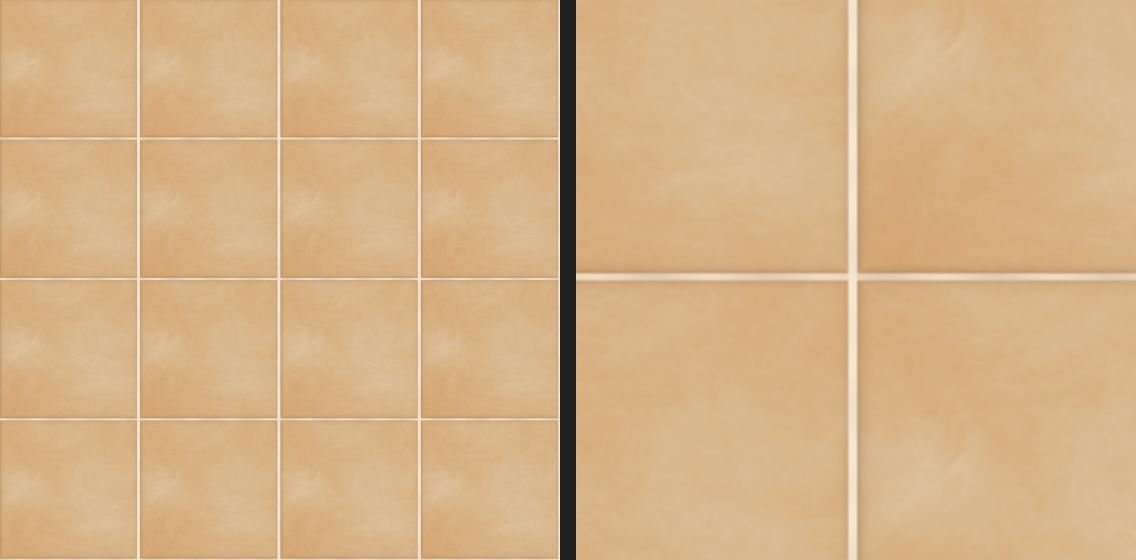
Left, the full canvas; right, a detail of the centre.
A three.js fragment shader for this texture:

```glsl
// Four by four square sandstone-coloured tiles with thin cream grout.
// Each tile repeats one glaze: soft patches, warped layered sines and
// cellular grain; the grout and its shadows come from line distances.

#define PITCH 0.2507
#define LINE_OFFSET 0.0033
#define GROUT_HALF vec2(0.0027, 0.0021)
#define EDGE_SOFT 0.0013
#define SHADOW_REACH 0.0026
#define CLOUD_AMOUNT 0.17
#define GRAIN_AMOUNT 0.20
#define TILE_VARIATION 0.07
#define DEEP_CLAY vec3(0.83, 0.64, 0.425)
#define PALE_CLAY vec3(0.862, 0.755, 0.62)
#define GROUT_CREAM vec3(0.97, 0.905, 0.82)

varying vec2 vUv;

vec2 hash2(vec2 p) {
  return fract(sin(vec2(dot(p, vec2(127.1, 311.7)),
                        dot(p, vec2(269.5, 183.3)))) * 43758.55);
}

// Distance to the nearest jittered point, roughly centred on zero
float cellular(vec2 p) {
  vec2 cell = floor(p);
  float nearest = 2.0;
  for (int y = -1; y <= 1; y++) {
    for (int x = -1; x <= 1; x++) {
      vec2 c = cell + vec2(float(x), float(y));
      nearest = min(nearest, distance(p, c + hash2(c)));
    }
  }
  return nearest - 0.45;
}

// Layered sines, rotated and warped at each octave
float clouds(vec2 p) {
  float sum = 0.0;
  float amp = 0.5;
  for (int i = 0; i < 6; i++) {
    p = mat2(0.8, 0.6, -0.6, 0.8) * p * 1.65 + 1.3;
    p += 0.6 * sin(p.yx + 1.7);
    sum += amp * sin(p.x) * sin(p.y);
    amp *= 0.75;
  }
  return sum;
}

float patchAt(vec2 p, vec2 centre, float size) {
  vec2 d = (p - centre) / size;
  return exp(-dot(d, d));
}

// Glaze tone over one tile: 0 is deep clay, 1 is pale
float glazeTone(vec2 f, vec2 tile) {
  float cloud = clouds(f * vec2(3.2, 4.2));
  vec2 p = f + 0.035 * vec2(cloud, clouds(f * 4.0 + 7.0));

  // Broad light and dark areas
  float tone = 0.53;
  tone += 0.28 * patchAt(p, vec2(0.20, 0.50), 0.15);
  tone += 0.20 * patchAt(p, vec2(0.68, 0.42), 0.22);
  tone += 0.15 * patchAt(p, vec2(0.75, 0.72), 0.20);
  tone -= 0.34 * patchAt(p, vec2(0.08, 0.83), 0.22);
  tone -= 0.24 * patchAt(p, vec2(0.08, 0.15), 0.20);
  tone -= 0.16 * patchAt(p, vec2(0.92, 0.08), 0.25);
  tone -= 0.12 * patchAt(p, vec2(0.45, 1.00), 0.22);

  // Curved brush marks beside the pale patch, and a short scratch
  float brush = sin(75.0 * p.x - 28.0 * p.y + 4.0 * cloud);
  tone += 0.13 * brush * patchAt(f, vec2(0.22, 0.40), 0.09);
  float scratch = abs(f.y - 0.03 - 0.35 * f.x - 0.01 * cloud);
  tone += 0.16 * exp(-scratch * 110.0) * patchAt(f, vec2(0.12, 0.07), 0.06);

  // Mottling and fine grain, wider than tall
  vec2 g = f + 0.02 * cloud;
  float grain = 0.55 * cellular(g * vec2(13.0, 19.0))
              + 0.60 * cellular(g * vec2(34.0, 46.0) + tile * 17.0);
  return tone + CLOUD_AMOUNT * cloud + GRAIN_AMOUNT * grain
       + TILE_VARIATION * (hash2(tile + 3.0).x - 0.5);
}

void main() {
  // Grid position, counted from the top left
  vec2 grid = (vec2(vUv.x, 1.0 - vUv.y) + LINE_OFFSET) / PITCH;
  vec2 tile = floor(grid);
  vec2 f = grid - tile;
  vec3 color = mix(DEEP_CLAY, PALE_CLAY, clamp(glazeTone(f, tile), 0.0, 1.0));

  // Signed distance to the nearest grout line on each axis
  vec2 side = (f - step(0.5, f)) * PITCH;
  vec2 outside = abs(side) - GROUT_HALF;

  // Tile rims: a stronger shadow right of and above the grout
  vec2 rim = exp(-max(outside, 0.0) / SHADOW_REACH);
  vec2 strength = mix(vec2(0.09, 0.17), vec2(0.19, 0.10), step(0.0, side));
  vec2 shade = rim * strength;
  color *= 1.0 - max(shade.x, shade.y) * vec3(0.85, 1.0, 1.1);

  // Grout, a little duller across than down
  vec2 grout = 1.0 - smoothstep(-EDGE_SOFT, EDGE_SOFT, outside);
  float wear = 0.97 + 0.03 * sin(grid.x * 23.0 + 2.0 * sin(grid.y * 17.0));
  color = mix(color, GROUT_CREAM * vec3(0.97, 0.95, 0.92) * wear, grout.y);
  color = mix(color, GROUT_CREAM * mix(1.0, wear, 0.5), grout.x);

  gl_FragColor = vec4(color, 1.0);
}
```
